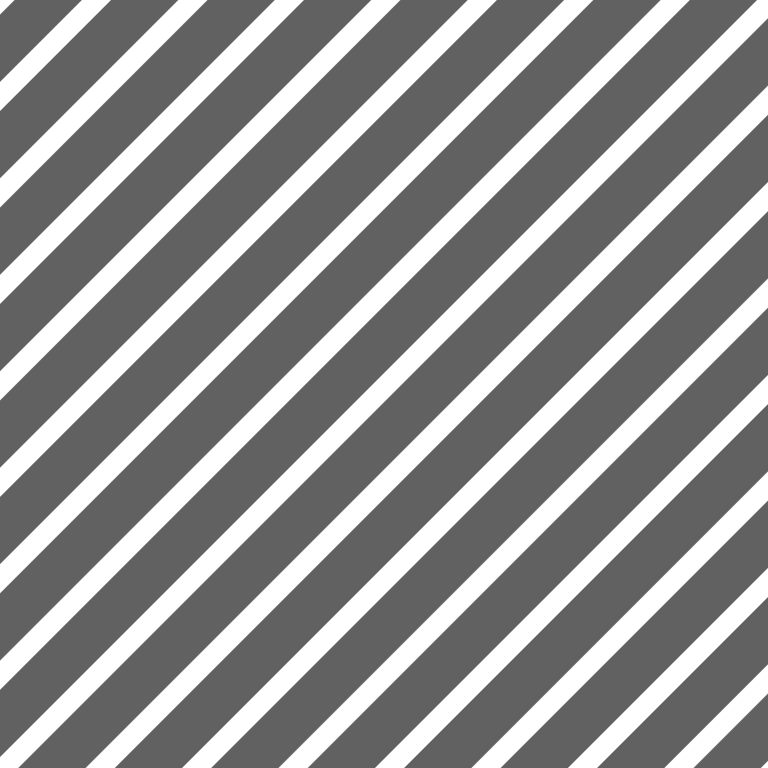
This pattern is drawn by a three.js fragment shader. Its source:

```glsl
// Diagonal white stripes rising to the right on a flat dark grey ground.
varying vec2 vUv;

const vec3 GROUND_GREY = vec3(0.38);
const vec3 STRIPE_WHITE = vec3(1.0);
const float STRIPE_PERIOD = 0.1256; // spacing along a canvas edge
const float STRIPE_WIDTH = 0.038;   // width along a canvas edge

// Signed distance to the nearest stripe edge, negative inside the stripe.
float stripeDistance(float position, float period, float width) {
  float offset = (fract(position / period + 0.5) - 0.5) * period;
  return abs(offset) - 0.5 * width;
}

// Coverage of a shape, smoothed over one screen step.
float coverage(float signedDistance, float softness) {
  return 1.0 - smoothstep(-0.5 * softness, 0.5 * softness, signedDistance);
}

void main() {
  // Diagonal position measured from the upper left corner.
  float diagonal = vUv.x + 1.0 - vUv.y;
  float edge = stripeDistance(diagonal, STRIPE_PERIOD, STRIPE_WIDTH);
  float stripe = coverage(edge, max(fwidth(diagonal), 1e-5));
  gl_FragColor = vec4(mix(GROUND_GREY, STRIPE_WHITE, stripe), 1.0);
}
```
